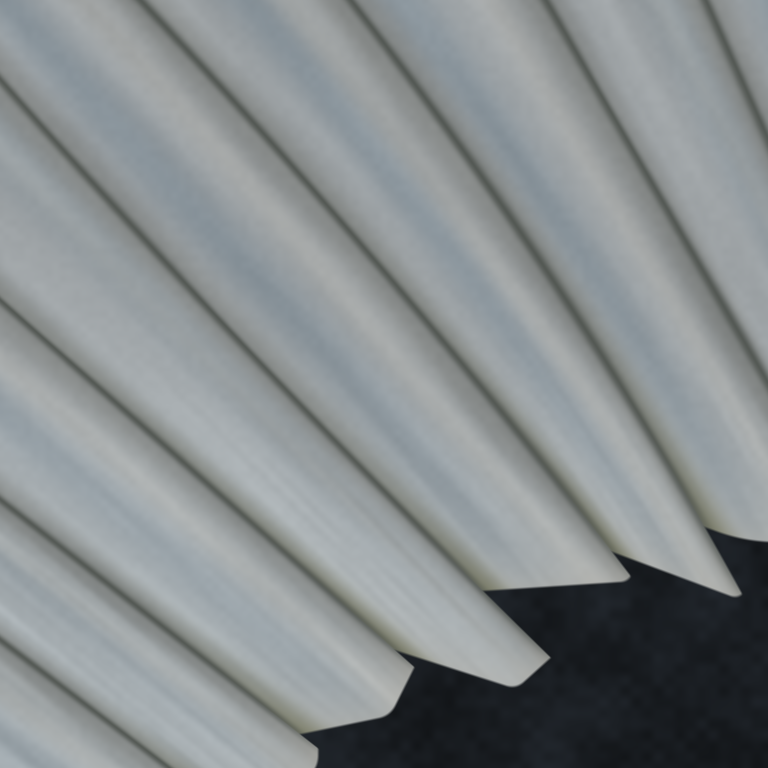
This texture is drawn by a WebGL 2 fragment shader. Its source:

```glsl
#version 300 es
precision highp float;
// Pale diagonal fabric pleats with pointed ends over a dark cloth.

uniform vec2 u_resolution;
out vec4 fragColor;

const int FOLDS = 9;

// Seams as x = a + b*y + c*y*y, with y measured downward from the top.
const vec3 SEAM[10] = vec3[10](
  vec3(-1.450, 1.350, 0.0), vec3(-1.100, 1.320, 0.0),
  vec3(-0.833, 1.280, 0.0), vec3(-0.442, 1.130, 0.0),
  vec3(-0.091, 0.865, 0.092), vec3(0.182, 0.940, -0.117),
  vec3(0.456, 0.775, -0.149), vec3(0.710, 0.580, 0.0),
  vec3(0.918, 0.450, 0.0), vec3(1.150, 0.400, 0.0));

// Hem line of each cut pleat (start, end), then the end of its nose.
const vec4 HEM[6] = vec4[6](
  vec4(0.300, 1.100, 0.414, 1.000), vec4(0.391, 0.956, 0.508, 0.932),
  vec4(0.534, 0.853, 0.672, 0.897), vec4(0.620, 0.770, 0.820, 0.757),
  vec4(0.833, 0.732, 0.962, 0.780), vec4(0.911, 0.684, 0.970, 0.705));
const vec2 NOSE[6] = vec2[6](
  vec2(0.415, 0.950), vec2(0.538, 0.872), vec2(0.702, 0.870),
  vec2(0.828, 0.728), vec2(0.977, 0.760), vec2(1.020, 0.706));

// Position across each pleat of its cool hollow.
const float HOLLOW[9] = float[9](0.5, 0.62, 0.48, 0.78, 0.36, 0.50, 0.28, 0.75, 0.4);

const vec3 GREY_PALE = vec3(0.62, 0.64, 0.65);
const vec3 BLUE_PALE = vec3(0.67, 0.70, 0.715);
const vec3 COOL = vec3(0.51, 0.56, 0.595);
const vec3 CREAM = vec3(0.71, 0.70, 0.67);
const vec3 SHADE = vec3(0.49, 0.50, 0.49);
const vec3 CREASE = vec3(0.29, 0.31, 0.29);
const vec3 OLIVE = vec3(0.40, 0.41, 0.29);

float hash(vec2 p) {
  return fract(sin(dot(p, vec2(127.1, 311.7))) * 43758.5453);
}

float noise(vec2 p) {
  vec2 i = floor(p), f = fract(p);
  f = f * f * (3.0 - 2.0 * f);
  return mix(mix(hash(i), hash(i + vec2(1, 0)), f.x),
             mix(hash(i + vec2(0, 1)), hash(i + vec2(1, 1)), f.x), f.y);
}

float bump(float x, float width) {
  return exp(-x * x / (width * width));
}

float seamX(int i, float y) {
  return SEAM[i].x + y * (SEAM[i].y + y * SEAM[i].z);
}

// Signed distance to a line, positive on its upper or left side.
float lineSide(vec2 p, vec2 a, vec2 b) {
  vec2 d = normalize(b - a);
  return dot(p - a, vec2(d.y, -d.x));
}

float smoothMin(float a, float b, float k) {
  float h = max(k - abs(a - b), 0.0) / k;
  return min(a, b) - h * h * k * 0.25;
}

// Distance inside the cut end of a pleat.
float hemDepth(vec2 p, int i) {
  if (i < 1 || i > 6) return 1.0;
  vec4 hem = HEM[i - 1];
  return smoothMin(lineSide(p, hem.xy, hem.zw), lineSide(p, hem.zw, NOSE[i - 1]), 0.012);
}

vec3 darkCloth(vec2 p) {
  float weave = 0.6 * noise(p * 14.0) + 0.4 * noise(p * 70.0);
  return mix(vec3(0.065, 0.075, 0.085), vec3(0.135, 0.155, 0.18), weave);
}

vec3 pleat(vec2 p, int i, float left, float right, float depth) {
  float u = (p.x - left) / (right - left);
  float seed = float(i) * 17.3;
  float low = smoothstep(0.25, 0.9, p.y);
  vec3 col = mix(GREY_PALE, BLUE_PALE, low);

  // Rounded body: cool hollow, warm ridge, shaded flanks
  float drift = 0.06 * (noise(vec2(p.y * 4.0, seed)) - 0.5);
  col = mix(col, COOL, 0.75 * bump(u - HOLLOW[i] - drift, 0.16) * (1.0 - 0.5 * low));
  col = mix(col, CREAM, 0.3 * bump(u - 0.72 + drift, 0.10));
  col = mix(col, SHADE, 0.75 * smoothstep(0.74, 0.96, u + drift));
  col = mix(col, SHADE, 0.65 * (1.0 - smoothstep(0.02, 0.22, u)));

  // Long streaks and fine grain
  float streak = noise(vec2(u * 8.0 + seed, p.y * 5.0)) - 0.5;
  float wrinkle = noise(vec2(u * 17.0 + p.y * 6.0 + seed, p.y * 9.0)) - 0.5;
  col += 0.05 * streak + 0.05 * wrinkle * low + 0.015 * (noise(p * 110.0) - 0.5);

  // Bright hem and olive cast in the lower corner
  float end = exp(-max(depth, 0.0) / 0.045);
  col = mix(col, CREAM, 0.5 * end);
  float corner = exp(-max(depth, 0.0) / 0.12) * (1.0 - smoothstep(0.0, 0.28, u));
  col = mix(col, OLIVE, 0.6 * corner);

  // Dark creases along both seams
  float wide = 0.006 + 0.004 * noise(vec2(p.y * 7.0, seed));
  col = mix(col, CREASE, 0.85 * bump(p.x - left, wide) * (1.0 - 0.5 * end));
  return mix(col, CREASE, 0.75 * bump(right - p.x, 0.008) * (1.0 - 0.8 * end));
}

void main() {
  vec2 p = gl_FragCoord.xy / u_resolution;
  p.y = 1.0 - p.y;
  float soft = max(0.0022, 1.0 / u_resolution.y);
  vec3 cloth = darkCloth(p), col = cloth;

  // Each pleat covers everything to the right of its left seam
  for (int i = 0; i < FOLDS; i++) {
    float left = seamX(i, p.y), right = seamX(i + 1, p.y);
    float depth = hemDepth(p, i);
    vec3 layer = mix(cloth, pleat(p, i, left, right, depth), smoothstep(-soft, soft, depth));
    col = mix(col, layer, smoothstep(-soft, soft, p.x - left));
  }
  fragColor = vec4(col, 1.0);
}
```
